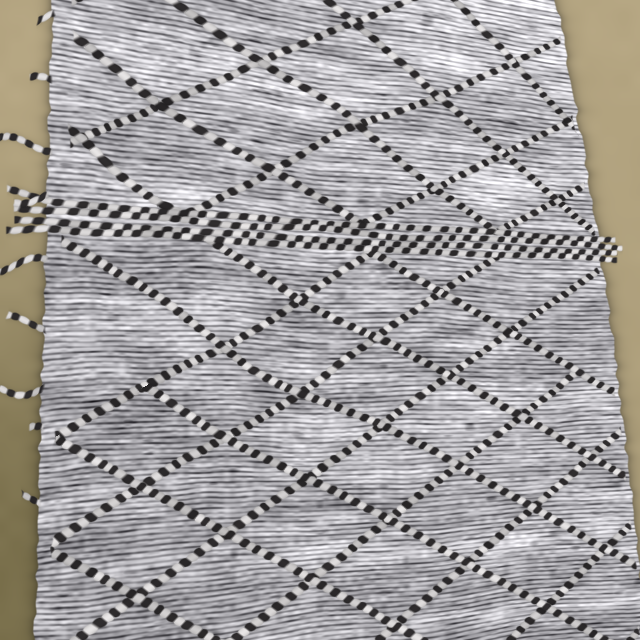
Reproduce this pattern procedurally as a Shadertoy shader.

```glsl
#define ROWS 130.0
#define TWISTS 6.6
#define STRANDS 4
#define TASSELS 9
#define THICK 0.0086
#define THIN 0.0050
#define SOFTNESS 0.0017
#define WOOL vec3(0.675, 0.67, 0.69)
#define WHITE vec3(0.88, 0.87, 0.87)
#define BLACK vec3(0.18, 0.17, 0.175)
#define FLOOR_LIGHT vec3(0.71, 0.65, 0.51)
#define FLOOR_DARK vec3(0.48, 0.44, 0.30)

// Perspective planes of the two diamond panels, y pointing down
const mat3 UPPER = mat3(0.4565, 0.2724, 0.282, -0.3232, 0.1173, -0.0697, 0.5534, 0.0365, 1.0);
const mat3 LOWER = mat3(0.4734, 0.2766, 0.0262, -0.4027, 0.1298, -0.1435, 0.4753, 0.4557, 1.0);

float hash(vec2 p) { return fract(sin(dot(p, vec2(127.1, 311.7))) * 43758.5453); }

float noise(vec2 p) {
    vec2 i = floor(p), f = fract(p);
    f = f * f * (3.0 - 2.0 * f);
    return mix(mix(hash(i), hash(i + vec2(1, 0)), f.x),
               mix(hash(i + vec2(0, 1)), hash(i + vec2(1, 1)), f.x), f.y);
}

float bandCentre(float x) { return 0.331 + 0.08 * x - 0.02 * x * x; }

float bump(vec2 p, vec2 centre, float tightness) {
    vec2 r = p - centre;
    return exp(-tightness * dot(r, r));
}

// Lattice coordinates: x counts rising cords, y counts falling cords
vec2 lattice(vec2 p, bool upper) {
    if (upper) {
        p.y += 0.018 * bump(p, vec2(0.52, 0.185), 110.0) + 0.024 * bump(p, vec2(0.1, 0.21), 130.0);
        p.x -= 0.4 * max(0.0, 0.247 - p.x);
    } else {
        p -= vec2(-0.013, 0.026) * bump(p, vec2(0.42, 0.58), 50.0);
    }
    vec3 q = inverse(upper ? UPPER : LOWER) * vec3(p, 1.0);
    return 1.0 + q.xy / q.z * (upper ? vec2(2.0) : vec2(4.0, 3.0));
}

// Two-ply cord laid over the colour below it, with a soft shadow
void layCord(inout vec3 col, float across, float along, float halfWidth, float visible) {
    float soft = max(SOFTNESS, 0.8 / iResolution.y);
    float r = across / halfWidth;
    along += 0.35 * noise(vec2(along * 0.8, 3.0));
    float ply = sin(6.28318 * (along + 0.08 * clamp(r, -1.5, 1.5)));
    float width = halfWidth * (0.72 + 0.28 * abs(ply));
    vec3 yarn = mix(BLACK, WHITE, smoothstep(-0.6, 0.5, ply));
    yarn *= (1.0 - 0.15 * min(r * r, 1.0)) * mix(0.86, 1.05, hash(vec2(floor(along), 8.0)));
    col *= 1.0 - 0.12 * visible * exp(-r * r * 0.6);
    col = mix(col, yarn, visible * (1.0 - smoothstep(width - soft, width + soft, abs(across))));
}

// Rows fan out with the perspective; thin broken dark gaps part them
vec3 weave(vec2 p) {
    float y = p.y - (0.19 - 0.32 * p.y) * (p.x - 0.5);
    y += 0.014 * noise(p * vec2(6.0, 5.0)) + 0.003 * noise(p * vec2(22.0, 30.0));
    float row = y * ROWS;
    float thread = 0.5 + 0.5 * cos(6.28318 * row);
    float streak = noise(vec2(p.x * 17.0, row * 0.8));
    float broken = noise(vec2(p.x * 42.0, floor(row) * 3.7));
    float fleck = noise(vec2(p.x * 110.0, row * 2.3));
    float patchy = noise(vec2(p.x * 4.0, y * 24.0) + 7.0);
    float gap = pow(1.0 - thread, 1.8);
    float tone = 0.12 - 0.40 * gap * (0.25 + 0.9 * broken);
    tone += 0.22 * (streak - 0.5) + 0.20 * (fleck - 0.5) + 0.18 * (patchy - 0.5);
    tone -= 0.20 * smoothstep(0.82, 1.0, noise(vec2(p.x * 30.0, row * 0.8 + 40.0)));
    tone += 0.10 * (0.5 - p.y) + 0.06 * (p.x - 0.5);
    return WOOL + tone;
}

void mainImage(out vec4 fragColor, in vec2 fragCoord) {
    vec2 p = fragCoord / iResolution.xy;
    p.y = 1.0 - p.y;

    // Floor and rug silhouette
    float fray = 0.006 * (noise(vec2(p.y * 70.0, 2.0)) - 0.5);
    float left = p.x - (0.082 - 0.028 * p.y) - fray;
    float right = 0.868 + 0.2 * p.y - 0.06 * p.y * p.y - p.x + fray;
    float inside = min(left, right);
    float dim = p.x < 0.5 ? smoothstep(0.1, 0.9, p.y) : 0.2 * p.y;
    vec3 col = mix(FLOOR_LIGHT, FLOOR_DARK, dim) + 0.02 * (noise(p * 40.0) - 0.5);
    col *= 1.0 - 0.3 * exp(min(inside, 0.0) * 130.0);
    col = mix(col, weave(p), smoothstep(-SOFTNESS, SOFTNESS, inside));

    // Diamond lattice, with the border cords ending at their last crossing
    float fromBand = p.y - bandCentre(p.x);
    bool upper = fromBand < 0.0;
    vec2 cell = lattice(p, upper), id = floor(cell + 0.5), offset = cell - id;
    vec2 dx = (lattice(p + vec2(0.001, 0), upper) - cell) / 0.001;
    vec2 dy = (lattice(p + vec2(0, 0.001), upper) - cell) / 0.001;
    vec2 slope2 = dx * dx + dy * dy;
    vec2 across = offset / sqrt(slope2);
    across += 0.003 * (vec2(noise(p * 28.0), noise(p * 28.0 + 9.0)) - 0.5);
    // Removing the skew keeps the plies square to their cord
    vec2 along = cell.yx - offset * (dx.x * dx.y + dy.x * dy.y) / slope2;
    float halfWidth = mix(THICK, THIN, clamp(0.65 * p.x + 0.4 * (1.0 - p.y), 0.0, 1.0));
    float border = upper ? 0.03 : 0.02;
    float field = smoothstep(border, border + 0.004, left) * smoothstep(0.004, 0.008, right)
                * smoothstep(0.012, 0.016, abs(fromBand));
    bool rising = upper || (id.x > 0.5 && (id.x < 3.5 || cell.y > 0.0));
    bool falling = upper || (id.y > -0.5 && (id.y < 2.5 || cell.x > 1.0));
    layCord(col, across.x, along.x * TWISTS + id.x * 0.37, halfWidth, rising ? field : 0.0);
    layCord(col, across.y, along.y * TWISTS + id.y * 0.61, halfWidth, falling ? field : 0.0);

    // Bundle of loose cords crossing the rug
    for (int i = 0; i < STRANDS; i++) {
        float k = float(i);
        float gap = mix(0.0130, 0.0092, p.x) * (1.0 + 0.7 * smoothstep(0.09, 0.0, p.x));
        float sway = 0.009 * (noise(vec2(p.x * 8.0, k * 5.0)) - 0.5);
        float ends = smoothstep(0.0, 0.004, p.x - 0.025 * hash(vec2(k, 4.0)))
                   * smoothstep(0.0, 0.004, 0.955 + 0.02 * hash(vec2(k, 6.0)) - p.x);
        layCord(col, fromBand - (k - 1.5) * gap - sway, 27.0 * p.x + 10.0 * p.x * p.x + k * 0.43,
                mix(0.0060, 0.0044, p.x), ends);
    }

    // Tassels along the left edge
    for (int i = 0; i < TASSELS; i++) {
        float k = float(i);
        float y = 0.02 + 0.093 * k + 0.03 * hash(vec2(k, 1.0));
        float reach = mix(0.015, 0.085, hash(vec2(k, 2.0)));
        float curl = 0.012 * sin(p.x * 45.0 + k * 2.1);
        float shown = smoothstep(-reach, 0.004 - reach, left) * smoothstep(0.006, 0.0, left);
        layCord(col, p.y - y - curl, p.x * 42.0 + k * 0.3, 0.006, shown);
    }
    fragColor = vec4(clamp(col, 0.0, 1.0), 1.0);
}
```
